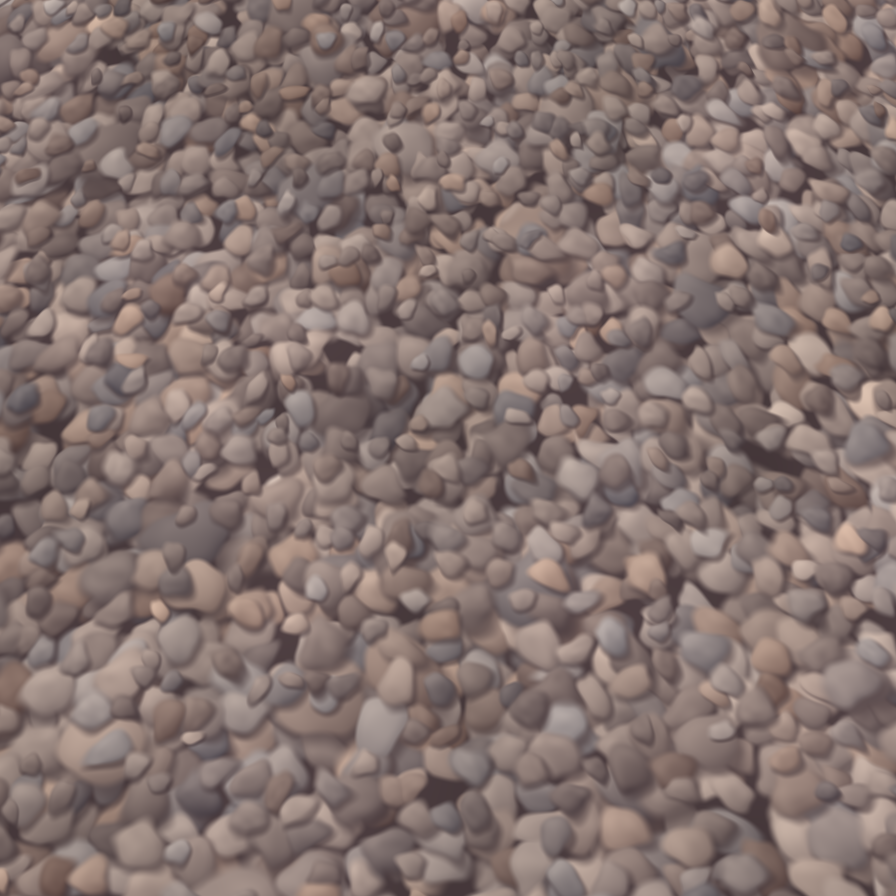
This texture is drawn by a Shadertoy shader. Its source:

```glsl
const vec3 DARK_STONE = vec3(0.31, 0.255, 0.262);
const vec3 PALE_STONE = vec3(0.75, 0.67, 0.625);
const vec3 GAP_COLOR = vec3(0.28, 0.225, 0.235);
const vec3 WARM_TINT = vec3(0.032, -0.004, -0.03);
const vec2 LIGHT_DIR = vec2(-0.6, 0.8);

float hash(vec2 p) {
    return fract(sin(dot(p, vec2(127.1, 311.7))) * 43758.5);
}

vec2 hash2(vec2 p) {
    return vec2(hash(p), hash(p + 37.3));
}

float noise(vec2 p) {
    vec2 i = floor(p), f = fract(p);
    f = f * f * (3.0 - 2.0 * f);
    return mix(mix(hash(i), hash(i + vec2(1, 0)), f.x),
               mix(hash(i + vec2(0, 1)), hash(i + vec2(1, 1)), f.x), f.y);
}

// Perspective: stones shrink toward the top of the canvas.
vec2 groundPlane(vec2 uv, float nearSize, float farSize) {
    float shrink = nearSize - farSize;
    float size = nearSize - shrink * uv.y;
    return vec2((uv.x - 0.5) / size, -1.05 * log(size) / shrink);
}

// Distance from a stone's centre, reaching 1 at its irregular outline.
float stoneShape(vec2 offset, float angle, float flatness, float squareness, float phase) {
    float c = cos(angle), s = sin(angle);
    vec2 q = vec2(c * offset.x + s * offset.y, (c * offset.y - s * offset.x) / flatness);
    float around = atan(q.y, q.x + 0.0001);
    vec2 a = pow(abs(q) + 0.0001, vec2(squareness));
    float d = pow(a.x + a.y, 1.0 / squareness);
    return d * (1.0 + 0.08 * sin(3.0 * around + phase) + 0.03 * sin(5.0 * around - phase));
}

vec3 stoneColor(vec2 id, vec2 offset, float d, float grain) {
    float tone = 0.28 + 0.52 * hash(id + 5.1);
    tone += 0.26 * smoothstep(0.93, 0.97, hash(id + 8.7));
    tone += 0.26 * dot(offset, LIGHT_DIR);
    tone -= 0.12 * smoothstep(0.5, 1.15, d);
    tone += 0.14 * (grain - 0.5);
    float warmth = 2.0 * hash(id + 2.9) - 1.0;
    return mix(DARK_STONE, PALE_STONE, tone) + WARM_TINT * warmth * abs(warmth);
}

// One scatter of stones, painted from far to near with cast shadows.
vec3 paintStones(vec3 color, vec2 ground, float density, float share, float softness, float seed) {
    vec2 p = ground * density + seed * vec2(3.7, 5.3);
    vec2 cell = floor(p);
    float grain = noise(p * 3.0);
    for (int j = 1; j >= -1; j--) {
        for (int i = -1; i <= 1; i++) {
            vec2 id = cell + vec2(i, j);
            vec2 key = id + seed * 17.0;
            if (hash(key + 61.7) > share) continue;
            vec2 center = id + 0.5 + 0.6 * (hash2(key) - 0.5);
            float radius = mix(0.4, 0.74, hash(key + 13.1));
            vec2 offset = (p - center) / radius;
            float angle = 3.1416 * hash(key + 21.4);
            float flatness = mix(0.6, 0.95, hash(key + 29.8));
            float squareness = mix(1.8, 2.8, hash(key + 43.2));
            float phase = 6.2832 * hash(key + 51.6);
            float d = stoneShape(offset, angle, flatness, squareness, phase);
            float shadow = stoneShape(offset + 0.33 * LIGHT_DIR, angle, flatness, squareness, phase);
            color = mix(color, GAP_COLOR, 0.6 * smoothstep(1.3, 0.75, shadow));
            float cover = smoothstep(1.0 + softness, 1.0 - softness, d);
            color = mix(color, stoneColor(key, offset, d, grain), cover);
        }
    }
    return color;
}

void mainImage(out vec4 fragColor, in vec2 fragCoord) {
    vec2 uv = fragCoord / iResolution.xy;
    vec2 ground = groundPlane(uv, 0.058, 0.031);
    ground += 0.2 * (vec2(noise(ground * 1.9), noise(ground * 1.9 + 19.0)) - 0.5);

    // Dense bed first, then sparse large stones and small chips.
    vec3 color = GAP_COLOR;
    color = paintStones(color, ground, 1.0, 1.0, 0.2, 1.0);
    color = paintStones(color, ground, 1.15, 0.8, 0.2, 2.0);
    color = paintStones(color, ground, 0.62, 0.12, 0.13, 3.0);
    color = paintStones(color, ground, 1.2, 0.45, 0.22, 4.0);
    color = paintStones(color, ground, 1.7, 0.24, 0.28, 5.0);

    // Broad patches of lighter and darker ground.
    color *= 0.9 + 0.13 * noise(uv * 6.0) + 0.11 * noise(uv * 13.0 + 7.0);
    fragColor = vec4(clamp(color, 0.0, 1.0), 1.0);
}
```
